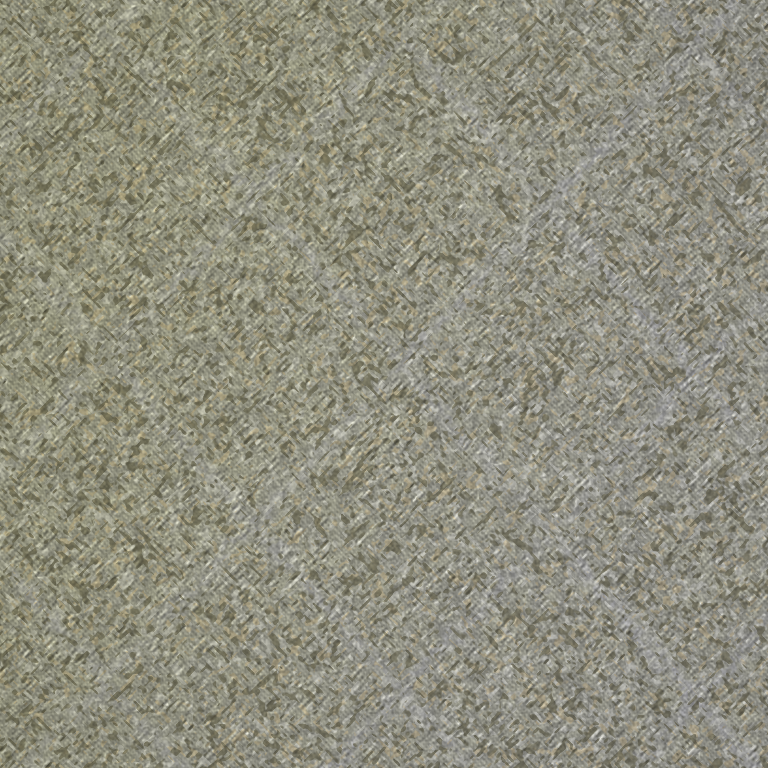
Write a WebGL 2 fragment shader that draws this texture.

```glsl
#version 300 es
precision highp float;
// Woven wall covering: a faded staggered diamond trellis broken up by short fine threads.

#define PERIOD vec2(0.383, 0.425)   // one repeat of the trellis
#define CENTRE vec2(0.523, 0.737)   // centre of one diamond
#define SKEW 0.03                   // slight fall to the right
#define BAND_WIDTH 0.036            // half width of the trellis, in repeats
#define THREADS 108.0               // threads along their length, per canvas
#define STRETCH 2.4                 // thread length over thread width
#define WEAVE 195.0                 // weave dots per canvas
#define RELIEF 0.40                 // depth of the embossing
#define GRAIN 0.24                  // fine speckle

uniform vec2 u_resolution;
out vec4 outColor;

const vec3 GREY   = vec3(0.535, 0.535, 0.495);
const vec3 SAGE   = vec3(0.595, 0.595, 0.525);
const vec3 SILVER = vec3(0.62, 0.62, 0.625);
const vec3 PALE   = vec3(0.70, 0.70, 0.66);
const vec3 OLIVE  = vec3(0.39, 0.38, 0.30);
const vec3 OCHRE  = vec3(0.66, 0.61, 0.48);

float hash(vec2 p) {
  vec3 q = fract(p.xyx * 0.1031);
  q += dot(q, q.yzx + 33.33);
  return fract((q.x + q.y) * q.z);
}

float noise(vec2 p) {
  vec2 i = floor(p), f = fract(p);
  f = f * f * (3.0 - 2.0 * f);
  return mix(mix(hash(i), hash(i + vec2(1, 0)), f.x),
             mix(hash(i + vec2(0, 1)), hash(i + vec2(1, 1)), f.x), f.y);
}

// Noise drawn out along one diagonal, or the other where the patches flip.
float threads(vec2 p, float seed) {
  vec2 d = vec2(p.x - p.y, p.x + p.y) * 0.7071 * THREADS + 190.0;
  float along = noise(d * vec2(1.0, STRETCH) + seed);
  float across = noise(d * vec2(STRETCH, 1.0) + seed + 37.0);
  return mix(along, across, smoothstep(0.4, 0.6, noise(p * 62.0 + seed)));
}

// Distance from the nearest diamond centre, 0 to 0.5, in repeats.
float diamond(vec2 u) {
  vec2 a = abs(u - round(u));
  return min(a.x + a.y, 1.0 - a.x - a.y);
}

// Soft ring of the given radius and width.
float ring(float d, float radius, float width) {
  float x = (d - radius) / width;
  return exp(-x * x);
}

void main() {
  vec2 uv = gl_FragCoord.xy / u_resolution.y;
  vec2 p = uv - CENTRE;
  p.y += SKEW * p.x;

  // Trellis coordinates, with a ragged wobble that differs between repeats
  vec2 wobble = vec2(noise(uv * 55.0), noise(uv * 55.0 + 50.0)) - 0.5;
  vec2 u = (p + wobble * 0.016) / PERIOD;
  vec2 mirrored = abs(u - round(u)) * PERIOD;
  float d = diamond(u);
  float wear = noise(uv * 9.0 + 17.0);

  // Zones: silver trellis, flecked border, pale inner diamond, busy heart
  float band = ring(d, 0.5, BAND_WIDTH) * mix(0.35, 1.0, wear);
  float inner = ring(d, 0.235, 0.045);
  float flecked = max(ring(d, 0.37, 0.075), ring(d, 0.06, 0.11));
  float clump = noise(mirrored * 48.0 + 9.0) - 0.5;

  // Ground cloth with its diagonal weave, faded out where too fine to show
  vec3 col = mix(GREY, SAGE, noise(uv * 60.0 + 5.0));
  vec2 w = vec2(0.7 * (uv.x + uv.y), 0.8 * uv.x - 0.5 * uv.y) * WEAVE * 6.2832;
  float visible = 1.0 - smoothstep(0.42, 0.65, WEAVE / u_resolution.y);
  col *= 1.0 + 0.09 * visible * cos(w.x) * (0.6 + 0.4 * cos(w.y));

  // Threads laid over the cloth, loosely gathered in mirrored clumps
  float silver = threads(uv, 11.0);
  float pale = threads(uv, 71.0) + 0.06 * inner + 0.05 * band - 0.10 * clump;
  float dark = threads(uv, 131.0) + 0.05 * flecked - 0.10 * band + 0.16 * clump;
  float gold = threads(uv, 191.0) + 0.08 * flecked - 0.16 * band + 0.20 * clump;
  col = mix(col, SILVER, band * (0.25 + 0.55 * smoothstep(0.3, 0.65, silver)));
  col = mix(col, PALE, 0.70 * smoothstep(0.60, 0.82, pale));
  col = mix(col, OCHRE, 0.65 * smoothstep(0.70, 0.86, gold));
  col = mix(col, OLIVE, 0.75 * smoothstep(0.61, 0.82, dark));

  // Raised threads lit from the upper left
  vec2 lightStep = vec2(-0.0017, 0.0017);
  float relief = threads(uv, 251.0) - threads(uv + lightStep, 251.0);
  col *= 1.0 + RELIEF * relief;
  col *= 1.0 + GRAIN * (noise(uv * 360.0) - 0.5);

  // Broad drift: greener at upper left, cooler at right, dimmer near the edges
  float cool = smoothstep(-0.3, 0.7, uv.x - 0.45 * uv.y);
  col *= mix(vec3(1.0, 1.0, 0.94), vec3(1.0, 1.0, 1.035), cool);
  col *= 1.02 - 0.12 * dot(uv - 0.5, uv - 0.5);
  outColor = vec4(clamp(col, 0.0, 1.0), 1.0);
}
```
